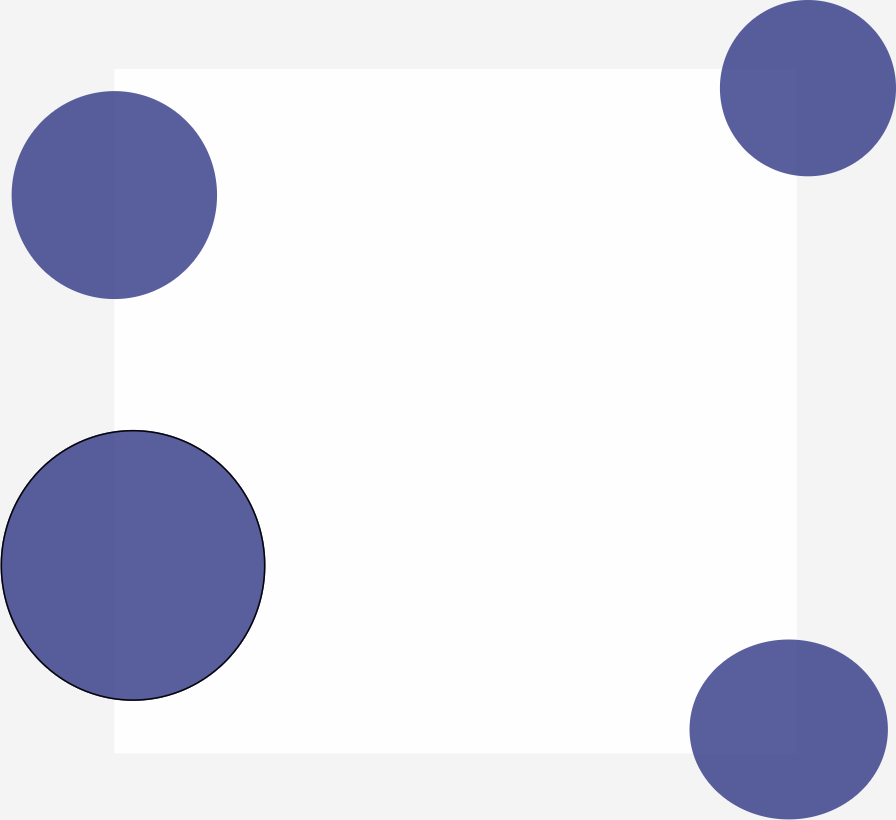
Reproduce this background procedurally as a Shadertoy shader.

```glsl
// Translucent indigo discs around the edges of a white panel on pale grey.

const vec3 BACKDROP = vec3(0.957);
const vec3 PANEL = vec3(0.998);
const vec3 INDIGO = vec3(0.233, 0.257, 0.542);
const vec3 OUTLINE = vec3(0.02, 0.02, 0.04);
const float DISC_OPACITY = 0.85;
const float OUTLINE_WIDTH = 0.0019;

// Lengths are fractions of the canvas height.
const float ASPECT = 1.094;
const vec2 PANEL_MIN = vec2(0.1396, 0.0812);
const vec2 PANEL_MAX = vec2(0.9729, 0.9160);

// Each disc: centre in xy, radii in zw.
const int DISC_COUNT = 4;
const int OUTLINED_DISC = 2;
const vec4 DISCS[DISC_COUNT] = vec4[DISC_COUNT](
    vec4(0.1396, 0.7621, 0.1254, 0.1268),
    vec4(0.9865, 0.8925, 0.1075, 0.1075),
    vec4(0.1624, 0.3105, 0.1617, 0.1652),
    vec4(0.9630, 0.1104, 0.1211, 0.1097)
);

float boxDistance(vec2 p, vec2 halfSize) {
    vec2 d = abs(p) - halfSize;
    return length(max(d, 0.0)) + min(max(d.x, d.y), 0.0);
}

// First-order distance to an ellipse, accurate near its edge.
float ellipseDistance(vec2 p, vec2 radii) {
    float k = length(p / radii);
    float slope = length(p / (radii * radii));
    return k * (k - 1.0) / max(slope, 1e-4);
}

// Coverage of a shape over one pixel.
float coverage(float dist, float pixel) {
    return clamp(0.5 - dist / pixel, 0.0, 1.0);
}

void mainImage(out vec4 fragColor, in vec2 fragCoord) {
    vec2 p = fragCoord / iResolution.xy * vec2(ASPECT, 1.0);
    float pixel = 1.0 / iResolution.y;

    // Panel
    vec2 panelCentre = 0.5 * (PANEL_MIN + PANEL_MAX);
    vec2 panelHalf = 0.5 * (PANEL_MAX - PANEL_MIN);
    float panel = coverage(boxDistance(p - panelCentre, panelHalf), pixel);
    vec3 color = mix(BACKDROP, PANEL, panel);

    // Discs, with a thin rim on one of them
    for (int i = 0; i < DISC_COUNT; i++) {
        float dist = ellipseDistance(p - DISCS[i].xy, DISCS[i].zw);
        float disc = coverage(dist, pixel);
        color = mix(color, INDIGO, disc * DISC_OPACITY);
        if (i == OUTLINED_DISC) {
            float inner = coverage(dist + OUTLINE_WIDTH, pixel);
            color = mix(color, OUTLINE, disc - inner);
        }
    }

    fragColor = vec4(color, 1.0);
}
```
